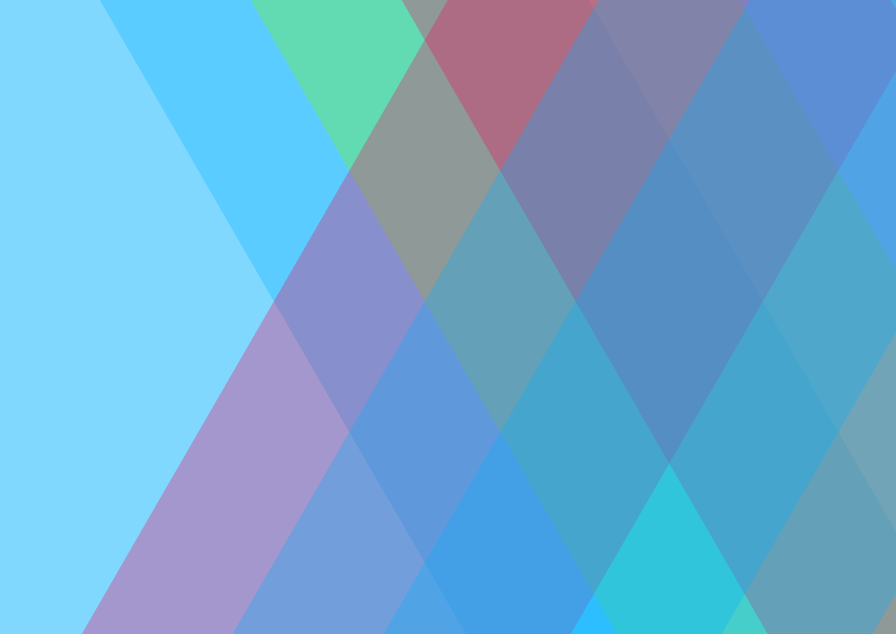
This background is drawn by a Shadertoy shader. Its source:

```glsl
const vec3 SKY = vec3(0.502, 0.847, 1.0);
const vec3 BLUE = vec3(0.0, 0.69, 1.0);
const vec3 LIME = vec3(0.463, 1.0, 0.012);
const vec3 PINK = vec3(0.961, 0.0, 0.341);

// Antialiased coverage of a band that begins at start, measured along the top edge
float band(float x, float start) {
    float halfWidth = 0.3857;
    float slantCos = 0.866;
    float d = (abs(x - start - halfWidth) - halfWidth) * slantCos;
    return clamp(0.5 - d * iResolution.y, 0.0, 1.0);
}

void mainImage(out vec4 fragColor, in vec2 fragCoord) {
    vec2 p = fragCoord / iResolution.y;

    // Where the two 60 degree diagonals through p meet the top edge
    float shift = (1.0 - p.y) * 0.57735;
    float falling = p.x - shift;
    float rising = p.x + shift;

    vec3 fallingTints[3] = vec3[3](BLUE, LIME, PINK);
    vec3 risingTints[3] = vec3[3](PINK, BLUE, BLUE);
    float spacing = 0.238;
    float opacity = 0.3;
    vec3 color = SKY;

    // Falling bands below, rising bands on top
    for (int i = 0; i < 3; i++) {
        float start = 0.1575 + spacing * float(i);
        color = mix(color, fallingTints[i], opacity * band(falling, start));
    }
    for (int i = 0; i < 3; i++) {
        float start = 0.7063 + spacing * float(i);
        color = mix(color, risingTints[i], opacity * band(rising, start));
    }

    fragColor = vec4(color, 1.0);
}
```
